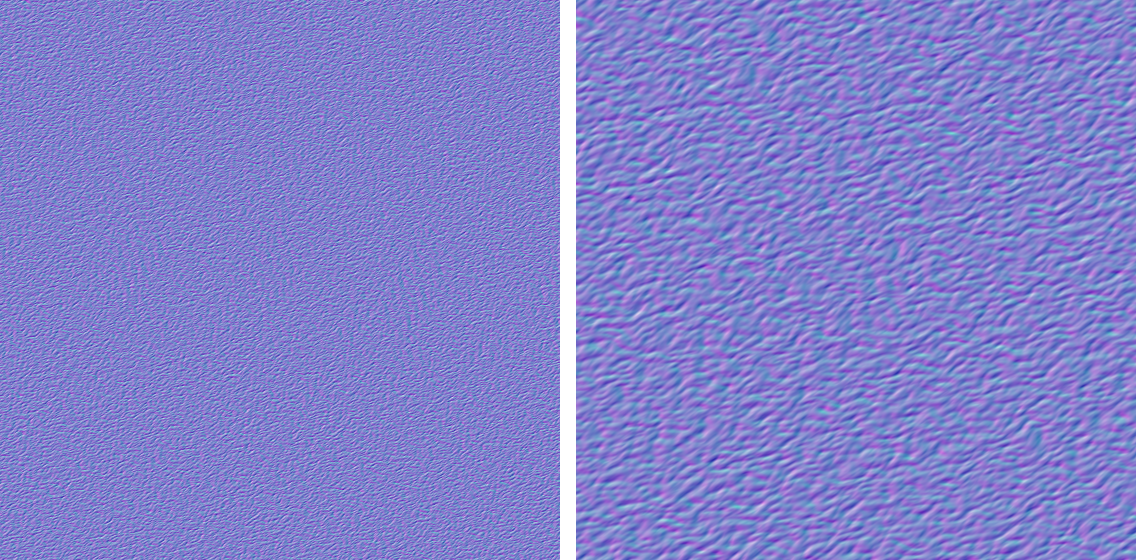
Left: the whole. Right: its middle third, enlarged.
Give the GLSL for this texture map, as a Shadertoy shader.

```glsl
// Normal map of a very fine, slightly slanted, fibrous grain in blue-violet.

#define ACROSS 270.0   // grain cells per canvas, across the fibres
#define STRETCH 2.4    // fibre length to width
#define SLANT 0.2      // main fibre angle in radians
#define CROSS_SLANT 0.62 // angle of the finer fibres
#define FINE_AMOUNT 0.65 // strength of the finer fibres
#define COARSE_AMOUNT 0.3 // strength of the coarser fibres
#define CREASE 0.25    // sharpness of the folds between fibres
#define BEND 0.003     // how far the fibres wander
#define BEND_CELLS 50.0  // wander cells per canvas
#define RELIEF 0.13    // slope to colour
#define RED_GAIN 1.65  // sideways slope against upward slope
#define STEP 0.0005    // slope sampling distance

const vec3 FLAT_COLOR = vec3(0.503, 0.5, 0.80);
const vec2 BLUE_TINT = vec2(0.28, 0.12); // blue gained per red and green

// Random unit vector for a lattice point
vec2 hashDirection(vec2 cell) {
    float h = fract(sin(dot(cell, vec2(127.1, 311.7))) * 43758.5453);
    return vec2(cos(6.2832 * h), sin(6.2832 * h));
}

// Smooth gradient noise
float gradientNoise(vec2 p) {
    vec2 i = floor(p), f = p - i;
    vec2 u = f * f * f * (f * (f * 6.0 - 15.0) + 10.0);
    vec2 e = vec2(1.0, 0.0);
    float a = dot(hashDirection(i), f);
    float b = dot(hashDirection(i + e.xy), f - e.xy);
    float c = dot(hashDirection(i + e.yx), f - e.yx);
    float d = dot(hashDirection(i + e.xx), f - e.xx);
    return mix(mix(a, b, u.x), mix(c, d, u.x), u.y);
}

// Creased noise stretched along one direction, its slope kept near one
float fibres(vec2 p, float angle, float cells) {
    float c = cos(angle), s = sin(angle);
    vec2 q = vec2(c * p.x + s * p.y, c * p.y - s * p.x);
    float n = gradientNoise(q * cells * vec2(1.0 / STRETCH, 1.0));
    return (n - CREASE * sqrt(n * n + 0.004)) / cells;
}

// Surface height: three layers of wandering fibres
float height(vec2 p) {
    p.y += BEND * gradientNoise(p * BEND_CELLS + 7.3);
    return fibres(p, SLANT, ACROSS)
         + FINE_AMOUNT * fibres(p + 3.7, CROSS_SLANT, ACROSS * 1.15)
         + COARSE_AMOUNT * fibres(p + 1.9, SLANT, ACROSS * 0.5);
}

void mainImage(out vec4 fragColor, in vec2 fragCoord) {
    vec2 p = fragCoord / iResolution.y;

    // Central differences, widened on small canvases to stay smooth
    float d = max(STEP, 0.25 / iResolution.y);
    vec2 slope = vec2(height(p + vec2(d, 0.0)) - height(p - vec2(d, 0.0)),
                      height(p + vec2(0.0, d)) - height(p - vec2(0.0, d))) / (2.0 * d);

    // Slopes tint red and green; blue follows them weakly
    vec2 tilt = RELIEF * vec2(RED_GAIN * slope.x, -slope.y);
    vec3 color = FLAT_COLOR + vec3(tilt, dot(tilt, BLUE_TINT));
    fragColor = vec4(clamp(color, 0.0, 1.0), 1.0);
}
```
